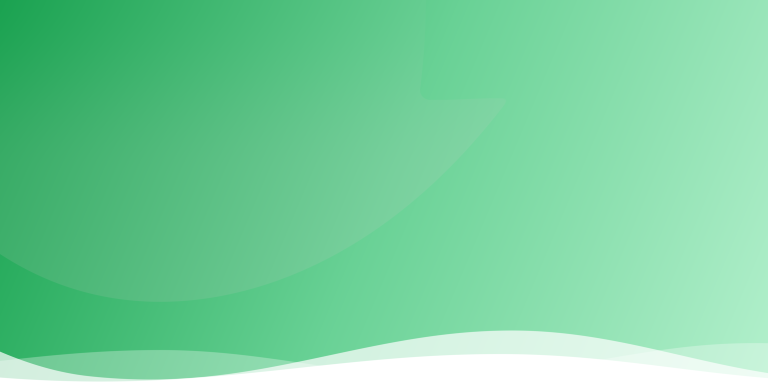
Give the GLSL for this background, as a Shadertoy shader.

```glsl
// Draws a green diagonal gradient with a faint notched disc and white waves along the bottom.

const float PI = 3.14159265;

// Antialiased coverage of a signed distance, negative inside
float cover(float dist) {
    float pixel = 1.0 / iResolution.y;
    return 1.0 - smoothstep(-0.7 * pixel, 0.7 * pixel, dist);
}

float smoothMax(float a, float b, float radius) {
    float h = max(radius - abs(a - b), 0.0) / radius;
    return max(a, b) + 0.25 * radius * h * h;
}

// Height of a cosine swell; halfSpan holds the half periods left and right of the peak
float swell(float x, float peak, vec2 halfSpan, float top, float drop) {
    float s = x - peak;
    float span = s < 0.0 ? halfSpan.x : halfSpan.y;
    return top - 0.5 * drop * (1.0 - cos(PI * s / span));
}

// Lower curve of the disc cut by a rounded notch; p.y is the depth below the top
float notchedDisc(vec2 p) {
    float s = p.x - 0.417;
    float rise = s * s * (0.62 - 0.15 * s + 0.19 * s * s);
    float bowl = (p.y - 0.786 + rise) / sqrt(1.0 + 1.6 * s * s);

    float radius = 0.03;
    float side = 1.109 - 0.28 * p.y * p.y;
    float ledge = 0.26 - 0.004 * smoothstep(1.15, 1.28, p.x);
    vec2 q = vec2(side - p.x, p.y - ledge) + radius;
    float notch = length(max(q, 0.0)) + min(max(q.x, q.y), 0.0) - radius;
    return smoothMax(bowl, -notch, 0.02);
}

void mainImage(out vec4 fragColor, in vec2 fragCoord) {
    vec2 p = fragCoord / iResolution.y;
    float depth = 1.0 - p.y;

    // Diagonal gradient
    float t = (p.x + 0.42 * depth) / 2.42;
    vec3 deepGreen = vec3(0.08, 0.63, 0.30);
    vec3 midGreen = vec3(0.41, 0.82, 0.585);
    vec3 paleGreen = vec3(0.70, 0.94, 0.80);
    vec3 color = mix(deepGreen, midGreen, min(2.0 * t, 1.0));
    color = mix(color, paleGreen, max(2.0 * t - 1.0, 0.0));

    // Translucent disc, stronger toward the bottom
    float haze = 0.03 + 0.10 * smoothstep(0.0, 0.45, depth);
    color = mix(color, vec3(0.85, 0.78, 0.80), haze * cover(notchedDisc(vec2(p.x, depth))));

    // Waves, from back to front
    float backWave = swell(p.x, 0.417, vec2(0.97, 0.775), 0.0885, 0.073)
                   + 0.018 * smoothstep(0.9, 1.9, p.x);
    float middleWave = swell(p.x, 1.333, vec2(0.943, 0.873), 0.1393, 0.1276)
                     + 0.026 * pow(max(1.0 - p.x / 0.234, 0.0), 2.0);
    float frontWave = swell(p.x, 1.302, vec2(1.042, 0.906), 0.078, 0.0716);
    vec3 white = vec3(1.0);
    color = mix(color, white, 0.29 * cover(p.y - backWave));
    color = mix(color, white, 0.70 * cover(p.y - middleWave));
    color = mix(color, white, cover(p.y - frontWave));

    fragColor = vec4(color, 1.0);
}
```
